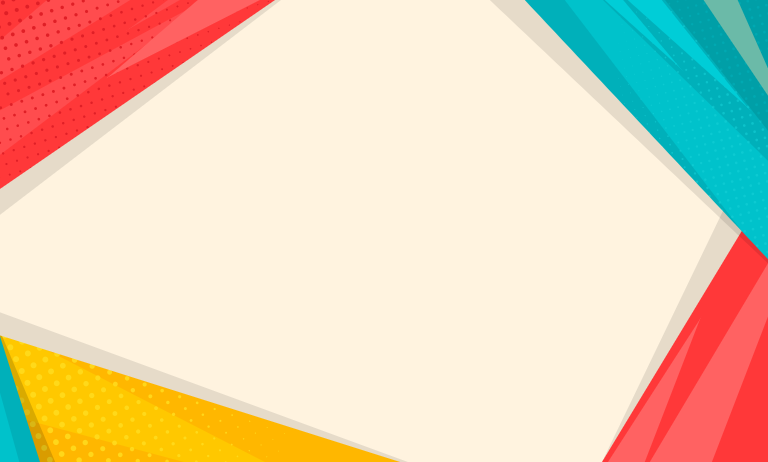
A Shadertoy shader for this background:

```glsl
// Comic style frame: faceted, dotted colour panels around an empty cream centre.

const vec2  CANVAS      = vec2(1.67, 1.0);   // layout size in units of the height
const vec3  CREAM       = vec3(1.000, 0.953, 0.875);
const vec3  RED         = vec3(1.000, 0.220, 0.225);
const vec3  RED_MID     = vec3(1.000, 0.300, 0.305);
const vec3  RED_LIGHT   = vec3(1.000, 0.385, 0.385);
const vec3  RED_DOT     = vec3(0.880, 0.120, 0.150);
const vec3  TEAL        = vec3(0.000, 0.690, 0.730);
const vec3  TEAL_MID    = vec3(0.000, 0.760, 0.795);
const vec3  TEAL_LIGHT  = vec3(0.000, 0.805, 0.845);
const vec3  TEAL_DARK   = vec3(0.000, 0.625, 0.655);
const vec3  TEAL_DOT    = vec3(0.080, 0.815, 0.840);
const vec3  SAGE        = vec3(0.420, 0.730, 0.660);
const vec3  AMBER       = vec3(1.000, 0.718, 0.000);
const vec3  YELLOW      = vec3(1.000, 0.784, 0.000);
const vec3  YELLOW_DOT  = vec3(1.000, 0.865, 0.120);
const float SHADE       = 0.90;              // brightness inside a cast shadow
const float DEEP_SHADE  = 0.85;

float pixelSize() { return 1.0 / iResolution.y; }

float cover(float d) { return clamp(d / pixelSize() + 0.5, 0.0, 1.0); }

// Signed distance, positive to the left of the line a -> b
float leftOf(vec2 p, vec2 a, vec2 b) {
    vec2 e = normalize(b - a);
    return dot(p - a, vec2(-e.y, e.x));
}

float halfPlane(vec2 p, vec2 a, vec2 b) { return cover(leftOf(p, a, b)); }

// Band to the left of a -> b and to the right of c -> d
float strip(vec2 p, vec2 a, vec2 b, vec2 c, vec2 d) {
    return cover(min(leftOf(p, a, b), -leftOf(p, c, d)));
}

// Triangle with corners in either order
float triangle(vec2 p, vec2 a, vec2 b, vec2 c) {
    float turn = sign(leftOf(c, a, b));
    return cover(min(turn * leftOf(p, a, b),
                 min(turn * leftOf(p, b, c), turn * leftOf(p, c, a))));
}

// Rotated halftone grid
float dots(vec2 p, float angle, float spacing, float radius) {
    float c = cos(angle), s = sin(angle);
    vec2 cell = fract(mat2(c, -s, s, c) * p / spacing) - 0.5;
    return cover(radius - length(cell) * spacing) * step(0.0005, radius);
}

vec3 redCorner(vec2 p) {
    vec3 col = RED;
    col = mix(col, RED_MID, strip(p, vec2(0.0, 0.826), vec2(0.283, 1.0), vec2(0.0, 0.913), vec2(0.102, 1.0)));
    col = mix(col, RED_MID, triangle(p, vec2(0.0, 0.761), vec2(0.0, 0.665), vec2(0.446, 1.0)));
    col = mix(col, RED_MID, triangle(p, vec2(0.283, 0.939), vec2(0.365, 1.0), vec2(0.391, 1.0)));
    float radius = mix(0.0046, 0.0012, clamp(length(p - vec2(0.0, 1.0)) / 0.52, 0.0, 1.0));
    col = mix(col, RED_DOT, dots(p, 0.3, 0.024, radius));
    return mix(col, RED_LIGHT, triangle(p, vec2(0.235, 0.833), vec2(0.430, 1.0), vec2(0.565, 1.0)));
}

vec3 tealCorner(vec2 p) {
    vec3 col = TEAL;
    float band = strip(p, vec2(1.228, 1.0), vec2(1.620, 0.491), vec2(1.311, 1.0), vec2(1.670, 0.652));
    float dark = halfPlane(p, vec2(1.446, 1.0), vec2(1.670, 0.717));
    col = mix(col, TEAL_MID, band);
    col = mix(col, TEAL_DARK, dark);
    float radius = 0.0028 * smoothstep(1.25, 1.60, p.x);
    float grid = dots(p, 0.25, 0.0185, radius);
    col = mix(col, mix(TEAL_DOT, TEAL, dark), grid * 0.6);
    col = mix(col, TEAL_LIGHT, triangle(p, vec2(1.315, 1.0), vec2(1.355, 1.0), vec2(1.478, 0.854)));
    col = mix(col, TEAL_LIGHT, triangle(p, vec2(1.365, 1.0), vec2(1.439, 1.0), vec2(1.626, 0.767)));
    return mix(col, SAGE, strip(p, vec2(1.530, 1.0), vec2(1.670, 0.793), vec2(1.604, 1.0), vec2(1.670, 0.852)));
}

vec3 redSide(vec2 p) {
    vec3 col = RED;
    col = mix(col, RED_LIGHT, triangle(p, vec2(1.522, 0.309), vec2(1.322, 0.0), vec2(1.402, 0.0)));
    float band = strip(p, vec2(1.670, 0.430), vec2(1.413, 0.0), vec2(1.670, 0.315), vec2(1.548, 0.0));
    return mix(col, RED_LIGHT, band);
}

vec3 yellowCorner(vec2 p) {
    vec3 col = mix(AMBER, YELLOW, halfPlane(p, vec2(0.576, 0.0), vec2(0.040, 0.274)));
    col = mix(col, AMBER, halfPlane(p, vec2(0.400, 0.0), vec2(0.065, 0.089)));
    float radius = 0.0064 * (1.0 - smoothstep(0.05, 0.75, p.x));
    col = mix(col, YELLOW_DOT, dots(p, 0.45, 0.0285, radius) * 0.85);
    // Shadow cast by the small teal panel
    return col * mix(1.0, DEEP_SHADE, halfPlane(p, vec2(0.120, 0.0), vec2(0.004, 0.274)));
}

void mainImage(out vec4 fragColor, in vec2 fragCoord) {
    vec2 p = fragCoord / iResolution.xy * CANVAS;
    vec3 col = CREAM;

    // Right panel, under the teal shadow
    col *= mix(1.0, SHADE, halfPlane(p, vec2(1.570, 0.539), vec2(1.309, 0.0)));
    col = mix(col, redSide(p), halfPlane(p, vec2(1.613, 0.500), vec2(1.309, 0.0)));

    // Upper right panel
    col *= mix(1.0, SHADE, halfPlane(p, vec2(1.065, 1.0), vec2(1.670, 0.430)));
    col = mix(col, tealCorner(p), halfPlane(p, vec2(1.141, 1.0), vec2(1.670, 0.439)));

    // Upper left panel
    col *= mix(1.0, SHADE, halfPlane(p, vec2(0.0, 0.535), vec2(0.611, 1.0)));
    col = mix(col, redCorner(p), halfPlane(p, vec2(0.0, 0.591), vec2(0.598, 1.0)));

    // Lower left panels
    col *= mix(1.0, SHADE, halfPlane(p, vec2(0.887, 0.0), vec2(0.0, 0.324)));
    col = mix(col, yellowCorner(p), halfPlane(p, vec2(0.870, 0.0), vec2(0.0, 0.274)));
    vec3 teal = mix(TEAL, TEAL_MID, halfPlane(p, vec2(0.042, 0.0), vec2(0.0, 0.150)));
    col = mix(col, teal, halfPlane(p, vec2(0.087, 0.0), vec2(0.0, 0.272)));

    fragColor = vec4(col, 1.0);
}
```
